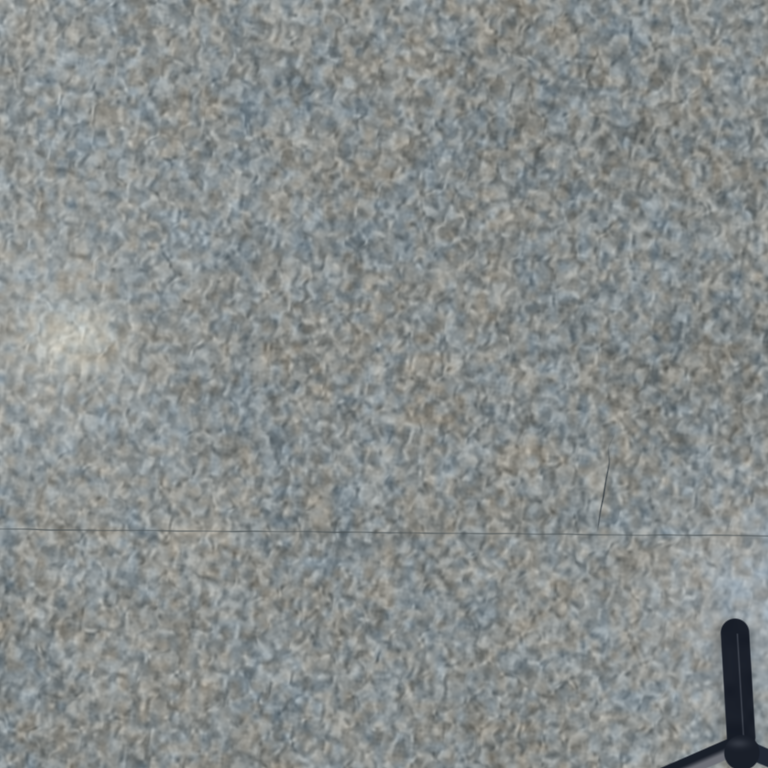
A WebGL 2 fragment shader for this texture:

```glsl
#version 300 es
precision highp float;
// Speckled grey stone floor with a seam, a hairline crack, soft glare and a dark metal foot.
uniform vec2 u_resolution;
out vec4 outColor;

float hash(vec2 cell) {
    uvec2 q = uvec2(ivec2(cell) + 4096) * uvec2(1597334673u, 3812015801u);
    uint n = (q.x ^ q.y) * 1597334673u;
    n = (n ^ (n >> 15)) * 2246822519u;
    return float((n ^ (n >> 13)) >> 8) / 16777216.0;
}

// Value noise centred on zero
float noise(vec2 p) {
    vec2 i = floor(p), f = fract(p);
    f = f * f * (3.0 - 2.0 * f);
    float low = mix(hash(i), hash(i + vec2(1, 0)), f.x);
    float high = mix(hash(i + vec2(0, 1)), hash(i + vec2(1, 1)), f.x);
    return mix(low, high, f.y) - 0.5;
}

vec2 rotate(vec2 p, float angle) {
    float c = cos(angle), s = sin(angle);
    return vec2(c * p.x - s * p.y, s * p.x + c * p.y);
}

float glow(vec2 p, vec2 centre, vec2 size) {
    vec2 d = (p - centre) / size;
    return exp(-dot(d, d));
}

float capsule(vec2 p, vec2 a, vec2 b, float radius) {
    vec2 pa = p - a, ba = b - a;
    float h = clamp(dot(pa, ba) / dot(ba, ba), 0.0, 1.0);
    return length(pa - ba * h) - radius;
}

float cover(float d) {
    float edge = max(0.0016, 0.75 / u_resolution.y);
    return 1.0 - smoothstep(-edge, edge, d);
}

// Curled mineral grains, slightly taller than wide
float grain(vec2 p) {
    vec2 warp = vec2(noise(p * 70.0 + 31.0), noise(p * 70.0 + 87.0));
    vec2 q = p + warp * 0.008;
    float g = 0.21 * noise(rotate(q, 0.25) * vec2(168.0, 128.0));
    g += 0.13 * noise(rotate(q, -0.6) * vec2(105.0, 82.0) + 300.0);
    g += 0.07 * noise(rotate(p, 0.9) * 235.0 + 700.0);
    return g;
}

vec3 stone(vec2 p) {
    float light = 0.541 + 0.035 * noise(p * 6.0 + 11.0) + 0.03 * noise(p * 24.0);
    light += 0.03 * glow(p, vec2(0.0, 0.85), vec2(0.3, 0.35));
    light -= 0.02 * glow(p, vec2(0.8, 0.75), vec2(0.3));
    float halo = glow(p, vec2(0.07, 0.56), vec2(0.17, 0.2));
    float core = glow(p, vec2(0.095, 0.56), vec2(0.055, 0.045));
    float sheen = glow(p, vec2(1.0, 0.2), vec2(0.14, 0.15));
    light += 0.065 * halo + 0.10 * core + 0.09 * sheen;
    vec3 colour = light + vec3(-0.011, 0.007, 0.004);
    colour += core * vec3(0.025, 0.01, -0.02) + sheen * vec3(-0.012, 0.0, 0.02);

    // Grain brightness, with faint tan and teal tints
    colour += grain(p) * (1.0 - 0.25 * halo - 0.35 * sheen) * vec3(1.02, 1.0, 0.97);
    float tint = 0.05 * noise(p * 75.0 + 150.0) + 0.035 * noise(p * 22.0 + 60.0);
    return colour + tint * vec3(0.9, 0.05, -0.85);
}

// Straight seam and the wavering crack above it
vec3 addJoints(vec3 colour, vec2 p) {
    float seamY = 0.311 - 0.009 * p.x + 0.0012 * noise(p.xx * vec2(30.0, 1.0));
    float seam = cover(abs(p.y - seamY) - 0.0008);
    colour = mix(colour, vec3(0.29, 0.32, 0.33), seam * (0.62 + 0.4 * noise(p * 45.0)));

    float rise = p.y - 0.305;
    float crackX = 0.779 + 0.15 * rise + 0.008 * noise(vec2(p.y * 48.0, 5.0));
    float crack = cover(abs(p.x - crackX) - 0.0009);
    float strength = smoothstep(0.0, 0.015, rise) * (1.0 - smoothstep(0.07, 0.14, rise));
    strength *= 0.75 + 0.5 * noise(vec2(p.y * 65.0, 9.0));
    return mix(colour, vec3(0.24, 0.27, 0.29), crack * strength);
}

// Ribbed upright bar, hub and two splayed legs
vec3 addFoot(vec3 colour, vec2 p) {
    vec3 dark = vec3(0.10, 0.12, 0.16);
    float barX = 0.957 + 0.06 * (0.176 - p.y);
    float shadow = capsule(p, vec2(0.955, 0.17), vec2(0.963, 0.03), 0.02);
    colour *= 1.0 - 0.15 * (1.0 - smoothstep(0.0, 0.012, shadow));

    float leftLeg = capsule(p, vec2(0.955, 0.028), vec2(0.84, -0.022), 0.012);
    float across = dot(p - vec2(0.955, 0.028), normalize(vec2(-0.05, 0.115)));
    vec3 legColour = mix(vec3(0.43, 0.44, 0.47), dark, smoothstep(-0.005, 0.004, across));
    colour = mix(colour, legColour, cover(leftLeg));
    float rightLeg = capsule(p, vec2(0.97, 0.026), vec2(1.03, 0.0), 0.011);
    colour = mix(colour, dark * 1.3, cover(rightLeg));

    float bar = capsule(p, vec2(0.957, 0.176), vec2(0.965, 0.04), 0.0185);
    float rib = cover(abs(p.x - barX - 0.003) - 0.001) * cover(p.y - 0.175);
    vec3 barColour = dark + rib * 0.13 + 0.03 * noise(p * 60.0);
    colour = mix(colour, barColour, cover(bar));
    float hub = length(p - vec2(0.966, 0.02)) - 0.023;
    vec3 hubColour = dark + 0.10 * glow(p, vec2(0.962, 0.032), vec2(0.013, 0.006));
    return mix(colour, hubColour, cover(hub));
}

void main() {
    vec2 p = gl_FragCoord.xy / u_resolution;
    vec3 colour = addFoot(addJoints(stone(p), p), p);
    outColor = vec4(clamp(colour, 0.0, 1.0), 1.0);
}
```
